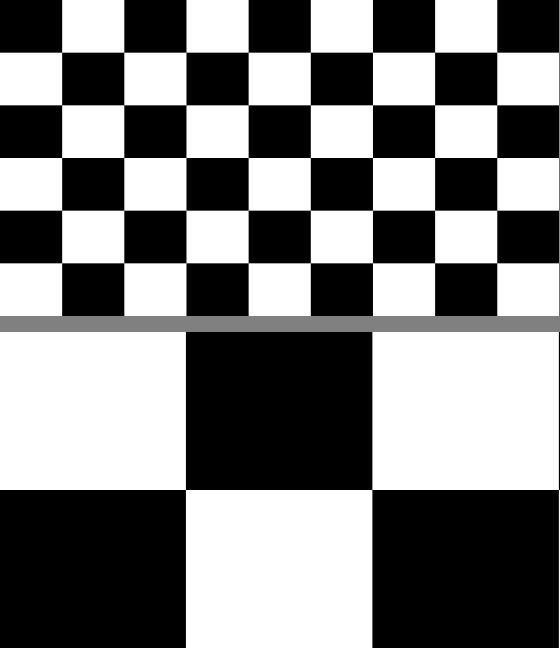
Top: the whole. Bottom: its middle third, enlarged.
Write a WebGL 1 fragment shader that draws this pattern.

```glsl
precision highp float;
// Black and white checkerboard, six rows high and just over nine columns wide.
// Each axis is a signed square wave with softened edges; their product
// gives the alternating colour of every cell.

uniform vec2 u_resolution;

// Cell size as a fraction of the canvas; the tenth column is a thin sliver.
const vec2 CELL_SIZE = vec2(0.111, 1.0 / 6.0);
const vec3 DARK = vec3(0.0);
const vec3 LIGHT = vec3(1.0);

// Square wave of +1 in even cells and -1 in odd ones, averaged over a pixel.
float squareWave(float position, float pixelWidth) {
    float parity = 1.0 - 2.0 * mod(floor(position), 2.0);
    float edgeDistance = 0.5 - abs(fract(position) - 0.5);
    return parity * min(2.0 * edgeDistance / pixelWidth, 1.0);
}

// Share of the light colour: 1 where both parities agree, 0 where they differ.
float checker(vec2 position, vec2 pixelSize) {
    float columns = squareWave(position.x, pixelSize.x);
    float rows = squareWave(position.y, pixelSize.y);
    return 0.5 + 0.5 * columns * rows;
}

void main() {
    vec2 uv = gl_FragCoord.xy / u_resolution;
    vec2 pixelSize = 1.0 / (u_resolution * CELL_SIZE);
    float light = checker(uv / CELL_SIZE, pixelSize);
    gl_FragColor = vec4(mix(DARK, LIGHT, light), 1.0);
}
```
